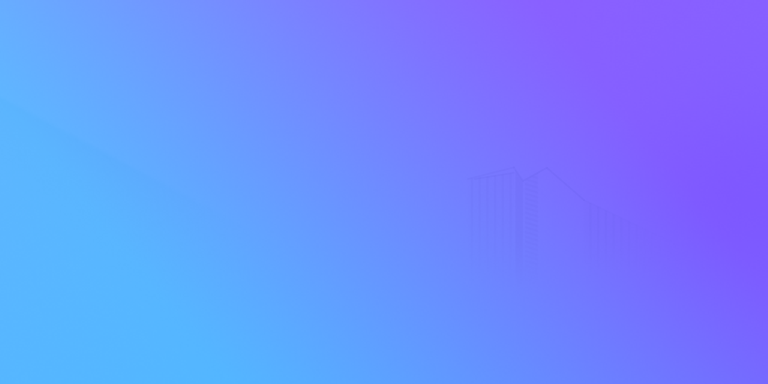
This background is drawn by a WebGL 1 fragment shader. Its source:

```glsl
precision highp float;

uniform vec2 u_resolution;

const vec3 SKY_BLUE = vec3(0.335, 0.715, 1.0);
const vec3 VIOLET = vec3(0.515, 0.375, 1.0);
const vec2 GRADIENT_AXIS = vec2(1.25, 0.5);
const vec2 RED_TILT = vec2(-0.035, 0.05);
const vec2 DEEP_CENTER = vec2(1.95, 0.48);
const vec3 INK = vec3(0.34, 0.33, 0.86);
const float INK_STRENGTH = 0.17;
const float RIB_SPACING = 0.0201;
const float LEDGE_SPACING = 0.0125;
const float GRAIN = 0.004;

// Outline points of the faint building, in units of canvas height
const vec2 LEFT_EAVE = vec2(1.219, 0.534);
const vec2 LEFT_PEAK = vec2(1.338, 0.564);
const vec2 VALLEY = vec2(1.362, 0.529);
const vec2 GABLE = vec2(1.424, 0.563);
const vec2 SHOULDER = vec2(1.521, 0.479);
const vec2 FAR_END = vec2(1.820, 0.336);

float hash(vec2 p) {
  return fract(sin(dot(p, vec2(127.1, 311.7))) * 43758.5453);
}

float segmentDistance(vec2 p, vec2 a, vec2 b) {
  vec2 ab = b - a;
  return length(p - a - ab * clamp(dot(p - a, ab) / dot(ab, ab), 0.0, 1.0));
}

float stroke(vec2 p, vec2 a, vec2 b, float px) {
  return 1.0 - smoothstep(0.0006, 0.0006 + 1.3 * px, segmentDistance(p, a, b));
}

// Soft-edged interval from lo to hi
float band(float x, float lo, float hi, float soft) {
  return smoothstep(lo - soft, lo + soft, x) * (1.0 - smoothstep(hi - soft, hi + soft, x));
}

// Thin lines repeated at a fixed spacing
float ribs(float x, float spacing, float px) {
  float d = abs(fract(x / spacing) - 0.5) * spacing;
  return 1.0 - smoothstep(0.001, 0.001 + 1.5 * px, d);
}

float lineHeight(float x, vec2 a, vec2 b) {
  return mix(a.y, b.y, (x - a.x) / (b.x - a.x));
}

float below(vec2 p, vec2 a, vec2 b, float px) {
  return 1.0 - smoothstep(-px, px, p.y - lineHeight(p.x, a, b));
}

vec3 backdrop(vec2 uv, vec2 p) {
  float t = 0.5 + dot(uv - 0.5, GRADIENT_AXIS);
  // Rounded clamp at both ends of the ramp
  t = mix(clamp(t, 0.0, 1.0), smoothstep(-0.1, 1.1, t), 0.4);
  vec3 color = mix(SKY_BLUE, VIOLET, t);
  color.r += dot(uv, RED_TILT);

  // Deeper violet at the right edge
  vec2 d = (p - DEEP_CENTER) / vec2(0.32, 0.25);
  color -= vec3(0.01, 0.03, 0.0) * exp(-dot(d, d));

  // Faint slope falling from the left edge
  float slope = 0.75 - 0.53 * p.x - p.y;
  float shade = smoothstep(-0.006, 0.012, slope) * exp(-max(slope, 0.0) * 9.0);
  color -= vec3(0.018, 0.006, 0.006) * shade * (1.0 - smoothstep(0.2, 0.75, p.x));
  return color;
}

float building(vec2 p, float px) {
  float fade = smoothstep(0.24, 0.48, p.y);

  // Roof lines, doubled over the left wing
  float ink = 0.6 * stroke(p, LEFT_EAVE, LEFT_PEAK, px);
  ink += 0.6 * stroke(p, LEFT_EAVE + vec2(0.018, 0.0), LEFT_PEAK - vec2(0.0, 0.014), px);
  ink += 0.6 * stroke(p, LEFT_PEAK, VALLEY, px);
  ink += 0.8 * stroke(p, VALLEY, GABLE, px);
  ink += 0.8 * stroke(p, GABLE, SHOULDER, px);
  ink += 0.35 * stroke(p, SHOULDER, FAR_END, px) * (1.0 - smoothstep(1.52, 1.8, p.x));

  // Left wing with upright ribs
  float leftWing = band(p.x, LEFT_EAVE.x, LEFT_PEAK.x, px);
  leftWing *= below(p, LEFT_EAVE, LEFT_PEAK - vec2(0.0, 0.014), px) * fade;
  ink += leftWing * (0.1 + 0.4 * ribs(p.x - LEFT_EAVE.x, RIB_SPACING, px));

  // Dark corner and the ledged column beside it
  float corner = band(p.x, 1.342, VALLEY.x, px) * below(p, LEFT_PEAK, VALLEY, px);
  ink += 0.65 * corner * smoothstep(0.23, 0.4, p.y);
  float column = band(p.x, 1.367, 1.401, px) * below(p, VALLEY, GABLE, px);
  column *= smoothstep(0.23, 0.42, p.y);
  ink += column * (0.22 + 0.4 * ribs(p.y + 0.3 * p.x, LEDGE_SPACING, px));

  // Receding right wing
  float rightWing = band(p.x, SHOULDER.x, FAR_END.x, px) * below(p, SHOULDER, FAR_END, px);
  rightWing *= smoothstep(0.26, 0.43, p.y) * (1.0 - smoothstep(1.54, 1.78, p.x));
  ink += rightWing * (0.2 + 0.45 * ribs(p.x, RIB_SPACING, px));
  return min(ink, 1.0);
}

void main() {
  vec2 uv = gl_FragCoord.xy / u_resolution;
  vec2 p = vec2(uv.x * 2.0, uv.y);
  float px = 1.0 / u_resolution.y;

  vec3 color = backdrop(uv, p);
  color = mix(color, INK, INK_STRENGTH * building(p, px));
  // Fine grain against banding
  color += GRAIN * (hash(floor(p * 256.0)) - 0.5);
  gl_FragColor = vec4(clamp(color, 0.0, 1.0), 1.0);
}
```
